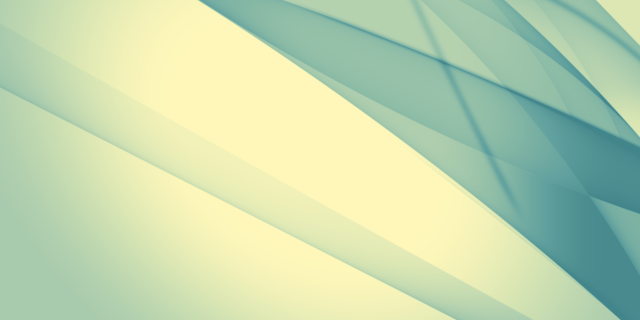
Write a Shadertoy shader that draws this background.

```glsl
// Translucent teal sheets fanning from the upper right over a warm cream glow.
// Every sheet is bounded by a gently bowed line; layers set one scalar "tone"
// which a six-step ramp finally turns into colour, from cream to deep teal.

// Signed distance to the line a-b bowed sideways by bend; positive lies above.
float bowed(vec2 p, vec2 a, vec2 b, float bend) {
    vec2 along = b - a;
    float len = length(along);
    vec2 dir = along / len;
    vec2 q = p - a;
    float t = dot(q, dir) / len;
    return dot(q, vec2(-dir.y, dir.x)) - bend * 4.0 * t * (1.0 - t);
}

// Antialiased coverage of the positive side.
float cover(float d) {
    float soft = 1.0 / iResolution.y;
    return smoothstep(-soft, soft, d);
}

// Shade that starts at an edge and fades into its positive side.
float shade(float d, float width) {
    return cover(d) * exp(-max(d, 0.0) / width);
}

// Soft dark fold on both sides of a line.
float crease(float d, float width) {
    return exp(-d * d / (width * width));
}

vec3 toneColour(float tone) {
    const vec3 ramp[6] = vec3[6](
        vec3(1.00, 0.97, 0.73), vec3(0.83, 0.89, 0.70), vec3(0.67, 0.80, 0.68),
        vec3(0.54, 0.73, 0.65), vec3(0.38, 0.63, 0.62), vec3(0.26, 0.52, 0.54));
    float t = clamp(tone, 0.0, 4.999);
    int i = int(t);
    return mix(ramp[i], ramp[i + 1], fract(t));
}

// Elliptical glow, cream at its heart and green far away.
float glowTone(vec2 p) {
    vec2 q = p - vec2(0.96, 0.57);
    vec2 axes = vec2(dot(q, vec2(0.8, -0.6)) * 0.87, dot(q, vec2(0.6, 0.8)) * 1.2);
    return 2.1 * smoothstep(0.38, 1.1, length(axes));
}

// Pale ribbon crossing the lower left.
float ribbonTone(vec2 p) {
    float low = bowed(p, vec2(0.0, 0.727), vec2(1.427, 0.0), 0.0);
    float high = bowed(p, vec2(0.0, 0.927), vec2(1.667, 0.0), -0.004);
    float corner = smoothstep(0.8, 1.5, p.x);
    float body = 0.22 + 0.3 * corner + (0.55 + 0.6 * corner) * shade(low, 0.07);
    return body * cover(low) * cover(-high) + 0.7 * shade(low, 0.006);
}

// Overlapping sheets, painted from the lowest to the topmost.
float sheetTone(vec2 p) {
    float lower = bowed(p, vec2(0.885, 0.839), vec2(2.0, 0.331), -0.03);
    float upper = bowed(p, vec2(0.885, 1.0), vec2(2.0, 0.536), 0.015);
    float fan = bowed(p, vec2(1.315, 1.0), vec2(2.0, 0.14), 0.04);
    float wing = bowed(p, vec2(1.432, 1.0), vec2(2.0, 0.57), 0.03);
    float rim = bowed(p, vec2(1.576, 1.0), vec2(2.0, 0.57), 0.01);
    float fold = bowed(p, vec2(1.732, 1.0), vec2(2.0, 0.818), 0.01);
    float tip = bowed(p, vec2(1.862, 1.0), vec2(2.0, 0.857), 0.0);
    float right = smoothstep(1.4, 1.95, p.x);

    // Lowest sheet, paler beyond the fan edge.
    float tone = 1.9 + 2.9 * smoothstep(1.33, 1.9, p.x);
    tone -= cover(fan) * (1.5 - shade(fan, 0.02));

    // Broad middle band, darker along its lower edge.
    float band = 2.5 + 1.7 * right + 0.5 * shade(lower, 0.05);
    band += 0.35 * cover(fan) + 0.7 * shade(-upper, 0.03);
    band += 0.5 * smoothstep(1.0, 0.65, p.x);
    tone = mix(tone, band, cover(lower));

    // Thin upper sheets.
    float top = 1.75 + 0.9 * right + 0.35 * cover(fan) + 0.4 * shade(fan, 0.03);
    top += cover(wing) * (0.25 + 0.5 * right) + 0.45 * shade(wing, 0.02);
    tone = mix(tone, top, cover(upper));
    tone += 1.3 * crease(upper, 0.007) * smoothstep(0.85, 1.1, p.x);

    // Bright corner with its own folded veil.
    float veil = 1.1 + 1.5 * exp(-max(-fold, 0.0) / 0.1);
    veil = mix(veil, 2.5, cover(fold));
    veil = mix(veil, 0.8, cover(tip));
    veil += 1.1 * crease(fold, 0.012) + 0.6 * shade(-tip, 0.015);
    veil -= 0.6 * smoothstep(0.75, 0.6, p.y);
    tone = mix(tone, veil, cover(rim));
    tone += 0.8 * shade(-rim, 0.018);

    // Narrow steep folds.
    float steep = bowed(p, vec2(1.294, 1.0), vec2(1.628, 0.323), -0.005);
    float faintA = bowed(p, vec2(1.536, 1.0), vec2(1.75, 0.7), 0.01);
    float faintB = bowed(p, vec2(1.667, 1.0), vec2(1.875, 0.7), 0.01);
    tone += 1.0 * crease(steep, 0.013) * smoothstep(0.28, 0.45, p.y);
    tone += 0.35 * (shade(faintA, 0.03) + shade(faintB, 0.03)) * cover(upper);
    return tone;
}

void mainImage(out vec4 fragColor, in vec2 fragCoord) {
    // Height spans one unit; width is fitted to two.
    vec2 p = fragCoord / iResolution.xy * vec2(2.0, 1.0);
    vec2 start = vec2(0.617, 1.0), end = vec2(1.94, 0.0);
    float border = bowed(p, start, end, 0.035);
    float sliver = bowed(p, start, end, 0.02);

    float tone = glowTone(p) + ribbonTone(p);
    tone += cover(sliver) * smoothstep(1.2, 1.45, p.x) * (0.25 + 0.5 * shade(sliver, 0.005));
    float sheets = sheetTone(p) + 0.7 * shade(border, 0.012);
    tone = mix(tone, sheets, cover(border));
    fragColor = vec4(toneColour(tone), 1.0);
}
```
